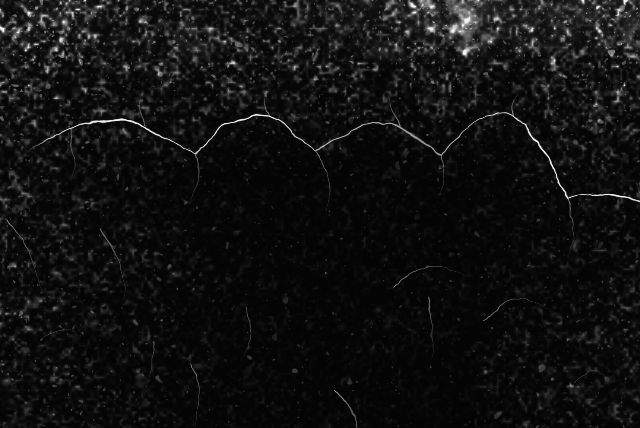
A Shadertoy shader for this texture:

```glsl
// Black weathered surface with pale dust, grime along the top and thin jagged cracks.
#define BASE_BLACK   0.014
#define GRAIN_GAIN   0.62
#define SPECK_GAIN   0.55
#define GRIME_GAIN   1.00
#define CRACK_WIDTH  0.0013
#define CRACK_LEVEL  0.90
#define ARCH_SPAN    0.29
#define ARCH_START   0.455
#define LOOSE_CRACKS 11

float hash(vec2 p) {
    vec3 q = fract(vec3(p.xyx) * 0.1031);
    q += dot(q, q.yzx + 33.33);
    return fract((q.x + q.y) * q.z);
}

// Bilinear noise: its straight pieces give the cracks their kinks
float noise(vec2 p) {
    vec2 c = floor(p), f = fract(p);
    vec2 e = vec2(0.0, 1.0);
    return mix(mix(hash(c), hash(c + e.yx), f.x),
               mix(hash(c + e), hash(c + 1.0), f.x), f.y);
}

float fbm(vec2 p) {
    float sum = 0.0, amp = 0.5;
    for (int i = 0; i < 5; i++) {
        sum += amp * noise(p);
        p = mat2(1.6, 1.2, -1.2, 1.6) * p + 7.3;
        amp *= 0.5;
    }
    return sum;
}

vec2 kink(vec2 p) {
    vec2 shift = vec2(0.0);
    float freq = 18.0, amp = 0.018;
    for (int i = 0; i < 3; i++) {
        shift += amp * (vec2(noise(p * freq + 3.1), noise(p * freq + 57.7)) - 0.5);
        freq *= 3.0;
        amp *= 0.34;
    }
    return p + shift;
}

float stroke(float d, float width) {
    float pixel = 1.0 / iResolution.y;
    return 1.0 - smoothstep(width - 0.5 * pixel, width + 0.7 * pixel, d);
}

// Height of the main crack: a row of arches that sinks to the right
float ridge(float x) {
    float phase = (x - ARCH_START) / (x < ARCH_START ? 0.39 : ARCH_SPAN);
    float height = mix(0.06, 0.11, hash(vec2(floor(phase), 4.0)));
    return 0.645 + height * abs(sin(3.14159 * phase)) - 0.22 * smoothstep(1.15, 1.5, x);
}

// Bent hairline that fades along its length
float hairline(vec2 p, vec2 root, float angle, float len, float bend) {
    vec2 dir = vec2(cos(angle), sin(angle)), q = p - root;
    float along = dot(q, dir) / len, s = clamp(along, 0.0, 1.0);
    float side = dot(q, vec2(-dir.y, dir.x)) - bend * 4.0 * s * (1.0 - s);
    float d = length(vec2((along - s) * len, side));
    return stroke(d, CRACK_WIDTH * (0.8 - 0.5 * s)) * (1.0 - 0.75 * s);
}

float cracks(vec2 p) {
    vec2 k = kink(p);
    float slope = (ridge(k.x + 0.002) - ridge(k.x - 0.002)) / 0.004;
    float d = abs(k.y - ridge(k.x)) / length(vec2(1.0, slope));
    float strength = (0.45 + 0.6 * noise(vec2(p.x * 7.0, 2.0))) * smoothstep(0.05, 0.6, p.x + 0.3);
    float width = CRACK_WIDTH * mix(0.5, 1.5, noise(vec2(p.x * 11.0, 9.0)));
    float light = stroke(d, width) * strength * smoothstep(0.05, 0.12, p.x);
    light += 0.05 * exp(-d * 140.0);

    // Side branches: down from the cusps, up from the arches
    for (int i = 0; i < 5; i++) {
        float n = float(i), h = hash(vec2(n, 21.0));
        float low = ARCH_START + ARCH_SPAN * (n - 1.0), high = low + 0.15 + 0.05 * h;
        light = max(light, 0.5 * hairline(k, vec2(low, ridge(low)), -1.6 + 0.4 * (h - 0.5), 0.08 + 0.08 * h, 0.01));
        light = max(light, 0.6 * hairline(k, vec2(high, ridge(high)), 1.6 + 0.8 * (h - 0.5), 0.05 + 0.05 * h, 0.01));
    }

    // Loose cracks scattered below, some upright and some arched
    for (int i = 0; i < LOOSE_CRACKS; i++) {
        float n = float(i), h = hash(vec2(n, 5.0)), g = hash(vec2(n, 77.0));
        vec2 root = vec2(1.45 * fract(n * 0.618 + 0.07), 0.08 + 0.45 * h);
        bool arched = i % 3 == 0;
        float angle = arched ? 0.5 * (g - 0.5) : -1.57 + 1.1 * (g - 0.5);
        float level = mix(0.3, 0.8, g) * mix(0.55, 1.0, noise(p * 25.0));
        light = max(light, level * hairline(k, root, angle, 0.09 + 0.1 * g, arched ? 0.04 : 0.012));
    }
    return light;
}

// One layer of small irregular flecks, at most one per cell
float specks(vec2 p, float cells, float chance) {
    vec2 q = p * cells + 0.5 * vec2(noise(p * cells * 2.0), noise(p * cells * 2.0 + 40.0));
    vec2 c = floor(q);
    vec2 centre = 0.35 + 0.3 * vec2(hash(c + 11.0), hash(c + 29.0));
    float size = mix(0.08, 0.26, hash(c + 47.0));
    float soft = max(0.08, 0.7 * cells / iResolution.y);
    float fleck = 1.0 - smoothstep(size - soft, size + soft, length(fract(q) - centre));
    float level = hash(c + 83.0);
    return fleck * step(hash(c), chance) * (0.15 + 0.85 * level * level);
}

void mainImage(out vec4 fragColor, in vec2 fragCoord) {
    vec2 p = fragCoord / iResolution.y;
    float aspect = iResolution.x / iResolution.y;

    // Dust is thick at the top, thinner at the sides, sparse in the middle
    float top = smoothstep(0.58, 1.05, p.y);
    float side = smoothstep(0.2, 0.8, abs(p.x - 0.54 * aspect));
    float dust = (0.07 + 0.75 * top + 0.25 * side) * (0.35 + 1.3 * fbm(p * 5.0));

    float light = BASE_BLACK + 0.012 * dust;
    float grain = noise(p * 135.0) * (0.5 + noise(p * 61.0 + 8.0));
    light += GRAIN_GAIN * dust * grain * grain * grain;
    for (int i = 0; i < 3; i++) {
        float cells = 38.0 * pow(1.7, float(i));
        light += SPECK_GAIN * specks(p + float(i) * 3.7, cells, 0.03 + 0.3 * dust) * (0.4 + 0.5 * dust);
    }

    // Pale grime along the upper edge, heaviest on the right
    float patches = smoothstep(0.42, 0.75, fbm(p * 9.0 + 2.0)) * smoothstep(0.3, 0.75, fbm(p * 45.0));
    float reach = smoothstep(0.83, 1.0, p.y) * mix(0.25, 1.0, smoothstep(0.65, 1.15, p.x));
    light += GRIME_GAIN * reach * (patches + 0.12 * fbm(p * 30.0));

    light = max(light, CRACK_LEVEL * cracks(p) + 0.5 * light);
    fragColor = vec4(vec3(min(light, 0.95)), 1.0);
}
```
